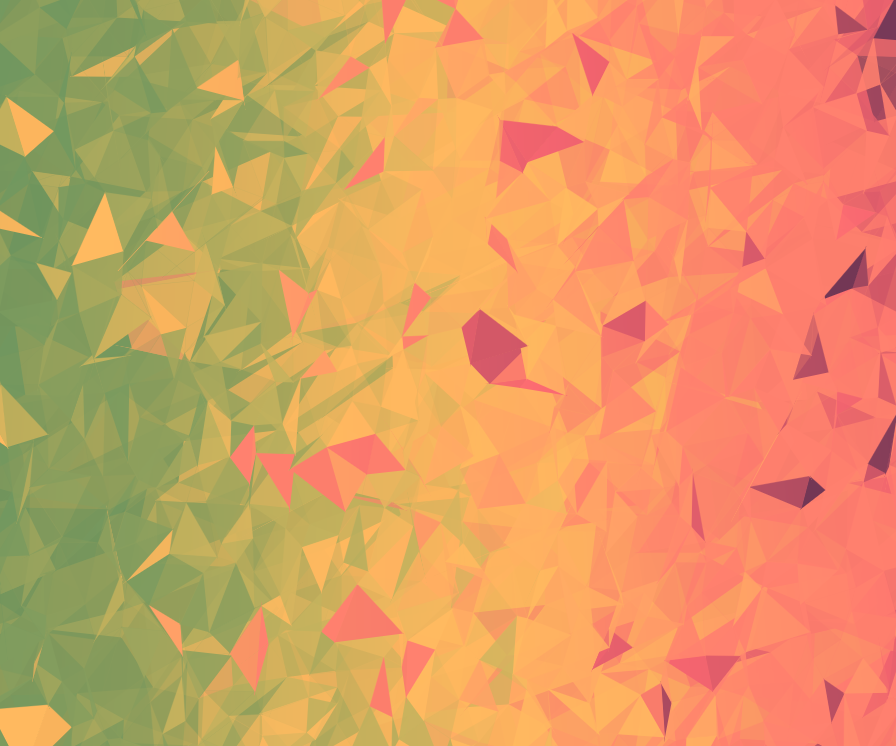
Write a WebGL 1 fragment shader that draws this background.

```glsl
precision highp float;
// Low-poly backdrop running from green through amber to coral, left to right.
// Two jittered triangle meshes are painted in order: an opaque base, then a
// rotated, partly clear one. Facets shift along the ramp, a few leap ahead.
uniform vec2 u_resolution;

vec2 hash2(vec2 p) {
  vec3 q = fract(p.xyx * vec3(0.1031, 0.1030, 0.0973));
  q += dot(q, q.yzx + 33.33);
  return fract((q.xx + q.yz) * q.zy);
}

float ramp(float a, float b, float t) {
  return clamp((t - a) / (b - a), 0.0, 1.0);
}

// Colour ramp: green, olive, amber, orange, coral, crimson, plum
vec3 palette(float t) {
  vec3 c = mix(vec3(0.44, 0.59, 0.37), vec3(0.55, 0.62, 0.36), ramp(-0.06, 0.11, t));
  c = mix(c, vec3(0.76, 0.69, 0.36), ramp(0.14, 0.31, t));
  c = mix(c, vec3(1.00, 0.72, 0.37), ramp(0.33, 0.47, t));
  c = mix(c, vec3(1.00, 0.62, 0.40), ramp(0.54, 0.69, t));
  c = mix(c, vec3(1.00, 0.50, 0.43), ramp(0.70, 0.84, t));
  c = mix(c, vec3(0.97, 0.40, 0.44), ramp(0.99, 1.06, t));
  c = mix(c, vec3(0.84, 0.35, 0.41), ramp(1.06, 1.17, t));
  return mix(c, vec3(0.46, 0.22, 0.34), ramp(1.20, 1.46, t));
}

// Ramp position at a place on the canvas, fanning slightly with height
float tone(vec2 p) {
  return p.x + 0.2 * (p.x - 0.4) * (p.y - 0.42);
}

float cross2(vec2 a, vec2 b) {
  return a.x * b.y - a.y * b.x;
}

float edgeDistance(vec2 p, vec2 a, vec2 b) {
  return cross2(b - a, p - a) / max(length(b - a), 0.001);
}

// Positive inside the triangle, whichever way it winds
float triangleDistance(vec2 p, vec2 a, vec2 b, vec2 c) {
  float winding = sign(cross2(b - a, c - a));
  return min(min(edgeDistance(p, a, b) * winding, edgeDistance(p, b, c) * winding),
             edgeDistance(p, c, a) * winding);
}

vec2 meshPoint(vec2 cell) {
  return cell + 0.5 + (hash2(cell) - 0.5) * 1.2;
}

vec3 paintMesh(vec3 color, vec2 p, float cells, float angle, vec2 shift,
               float opacity, float accentShare) {
  mat2 turn = mat2(cos(angle), sin(angle), -sin(angle), cos(angle));
  vec2 q = turn * p * cells + shift;
  float pixel = cells / u_resolution.x;

  for (int j = -2; j <= 1; j++) {
    for (int i = -2; i <= 1; i++) {
      vec2 cell = floor(q) + vec2(float(i), float(j));
      vec2 a = meshPoint(cell);
      vec2 b = meshPoint(cell + vec2(1.0, 0.0));
      vec2 c = meshPoint(cell + vec2(1.0, 1.0));
      vec2 d = meshPoint(cell + vec2(0.0, 1.0));
      vec2 chance = hash2(cell + 57.3);

      // Each quad is split along one diagonal
      for (int k = 0; k < 2; k++) {
        vec2 corner = k == 0 ? b : d;
        float side = triangleDistance(q, a, corner, c);
        float cover = clamp(side / pixel + 0.75, 0.0, 1.0);

        vec2 center = ((a + corner + c) / 3.0 - shift) * turn / cells;
        vec2 vary = hash2(cell * 1.7 + 19.1 + float(k) * 7.7);
        float n = 2.0 * vary.x - 1.0;
        float t = tone(mix(center, p, 0.3)) + 0.07 * n + 0.13 * n * n * n;

        // Accents fill a whole quad or only its first half
        float accent = step(chance.x, accentShare);
        if (k == 1) accent *= step(0.5, chance.y);
        t += accent * (0.29 + 0.22 * chance.y);

        // Some facets of a clear mesh are nearly solid
        float veil = mix(opacity, 1.0, max(accent, 0.85 * step(0.68, vary.y)));
        vec3 facet = palette(t) * (0.975 + 0.04 * vary.y);
        color = mix(color, facet, cover * veil);
      }
    }
  }
  return color;
}

void main() {
  vec2 p = gl_FragCoord.xy / u_resolution.x;
  vec3 color = palette(tone(p));
  color = paintMesh(color, p, 19.0, 0.25, vec2(31.0, 47.0), 1.0, 0.05);
  color = paintMesh(color, p, 27.0, -0.6, vec2(83.0, 64.0), 0.3, 0.085);
  gl_FragColor = vec4(color, 1.0);
}
```
